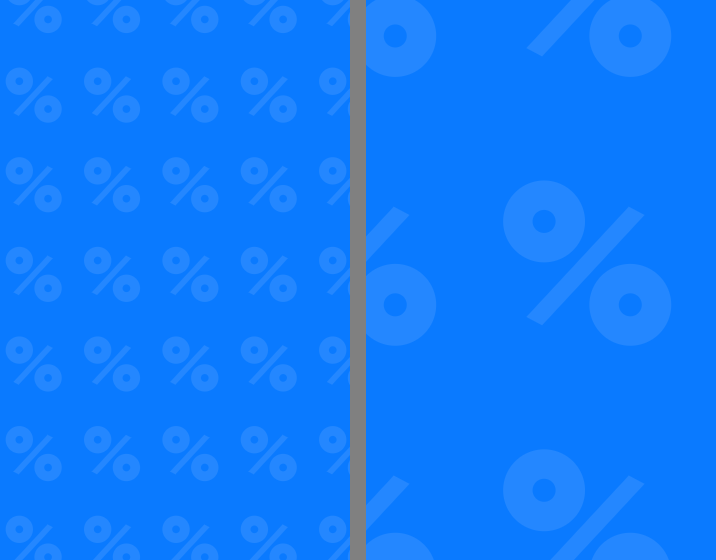
Left, the full canvas; right, a detail of the centre.
Write a Shadertoy shader that draws this pattern.

```glsl
#define COLUMNS 4.467
#define CELL vec2(1.0, 1.1438)
#define GLYPH_CENTER vec2(0.430, 0.214)
#define RING_OFFSET vec2(-0.1834, 0.1774)
#define RING_RADIUS 0.1741
#define HOLE_RADIUS 0.0490
#define SLASH_CENTER vec2(-0.0074, -0.0121)
#define SLASH_AXIS vec2(0.2179, 0.2346)
#define SLASH_EDGE vec2(0.0335, -0.0177)
#define BACKGROUND vec3(0.04, 0.48, 1.00)
#define GLYPH_COLOR vec3(0.14, 0.53, 1.00)

float cross2(vec2 a, vec2 b) {
    return a.x * b.y - a.y * b.x;
}

float ringDistance(vec2 p) {
    float r = length(p);
    return max(r - RING_RADIUS, HOLE_RADIUS - r);
}

// Parallelogram spanned by two half-extent vectors
float slantedBar(vec2 p, vec2 axis, vec2 edge) {
    float area = abs(cross2(axis, edge));
    float side = (abs(cross2(p, axis)) - area) / length(axis);
    float cap = (abs(cross2(p, edge)) - area) / length(edge);
    return max(side, cap);
}

float percentDistance(vec2 p) {
    float rings = min(ringDistance(p - RING_OFFSET), ringDistance(p + RING_OFFSET));
    return min(rings, slantedBar(p - SLASH_CENTER, SLASH_AXIS, SLASH_EDGE));
}

void mainImage(out vec4 fragColor, in vec2 fragCoord) {
    // One unit is the width of a cell
    float pixel = COLUMNS / iResolution.x;
    vec2 p = fragCoord * pixel - GLYPH_CENTER;

    // Repeat with the glyph centred in each cell
    vec2 local = mod(p + 0.5 * CELL, CELL) - 0.5 * CELL;

    float coverage = clamp(0.5 - percentDistance(local) / pixel, 0.0, 1.0);
    fragColor = vec4(mix(BACKGROUND, GLYPH_COLOR, coverage), 1.0);
}
```
